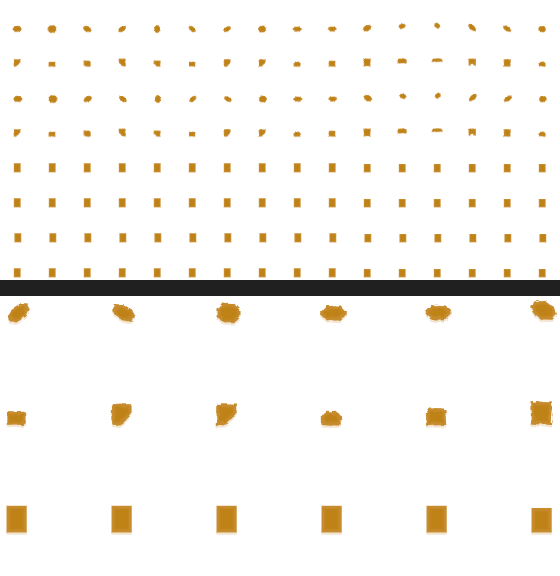
Top, the full canvas; bottom, a detail of the centre.
Write a WebGL 1 fragment shader that draws this pattern.

```glsl
precision highp float;
// Sixteen by eight ochre marks on white: plain bars below, worn and mirrored chips above.

#define GRID vec2(16.0, 8.0)
#define UNITS 48.0                      // length units across one cell
#define BAR_HALF vec2(4.6, 6.1)
#define BAR_CENTRE vec2(23.6, 10.0)
#define WEAR 0.8                        // roughness of worn outlines
#define LEAN 0.65                       // shear of the pebbles
#define OCHRE vec3(0.75, 0.51, 0.09)
#define OCHRE_LIGHT vec3(0.78, 0.55, 0.18)
#define FRINGE vec3(0.92, 0.84, 0.72)
#define PAPER vec3(1.0)

uniform vec2 u_resolution;

float hash(vec2 p) {
  vec3 q = fract(p.xyx * 0.1031);
  q += dot(q, q.yzx + 33.33);
  return fract((q.x + q.y) * q.z);
}

// Cosine wave over the columns, with its crest at a given column
float wave(float col, float crest, float period) {
  return cos(6.28318 * (col - crest) / period);
}

float box(vec2 p, vec2 halfSize) {
  vec2 d = abs(p) - halfSize;
  return max(d.x, d.y);
}

float bevelBox(vec2 p, vec2 halfSize, float cut) {
  float corner = (abs(p.x) + abs(p.y) - halfSize.x - halfSize.y + cut) * 0.707;
  return max(box(p, halfSize), corner);
}

// Hump of raised, spread marks near the right-hand columns
float hump(float col) {
  float d = col - 11.7;
  return exp(-d * d);
}

float bar(vec2 p, float col, float row) {
  float late = step(9.5, col);
  vec2 centre = BAR_CENTRE + vec2(row == 6.0 ? 0.9 : 0.0, -0.5 * late);
  return box(p - centre, BAR_HALF - vec2(0.0, 0.5 * late));
}

float pebble(vec2 p, float col) {
  float spread = wave(col, 0.5, 8.0);
  float late = step(9.5, col);
  float lean = mix(wave(col, 0.25, 3.0), wave(col, 9.5, 8.0), late);
  lean *= 1.0 - max(spread, 0.0);
  float flatten = 1.5 * max(wave(col, 9.0, 16.0), 0.0);
  float height = 8.6 + 1.2 * wave(col, 4.0, 3.0) - flatten;
  vec2 q = p - vec2(23.5, 8.3 + 5.0 * sqrt(hump(col)));
  q.x -= LEAN * lean * q.y;
  return bevelBox(q, vec2(4.9 + 0.9 * spread, 0.5 * height), 2.6);
}

float chippedBlock(vec2 p, float col) {
  float late = step(7.5, col);
  float lift = hump(col);
  float height = 8.2 + 2.2 * wave(col, 3.0, 3.5) - 2.0 * lift;
  vec2 halfSize = vec2(4.5 + 3.0 * lift, 0.5 * height);
  vec2 q = p - vec2(23.5, 5.0 + halfSize.y + 7.0 * lift);
  float d = box(q, halfSize);

  // Early columns lose a lower corner, late ones have softened top corners
  float side = wave(col, 0.0, 6.5);
  float chip = 5.5 * abs(side) * smoothstep(6.3, 8.0, height) * (1.0 - late);
  float bevel = clamp(9.0 - height, 0.0, 2.2) * late;
  float lower = sign(side) * q.x - q.y - halfSize.x - halfSize.y + chip;
  float upper = abs(q.x) + q.y - halfSize.x - halfSize.y + bevel;
  d = max(d, max(lower, upper) * 0.707);

  // A single notched foot
  float notch = 2.2 - length(q + vec2(0.0, halfSize.y));
  return abs(col - 13.0) < 0.5 ? max(d, notch) : d;
}

// Signed distance to the mark of one cell; row zero is at the top
float mark(vec2 p, float col, float row) {
  if (row > 3.5) return bar(p, col, row);
  if (row == 2.0) p.x = UNITS - p.x;
  float kind = mod(row, 2.0);
  float d = kind < 0.5 ? pebble(p, col) : chippedBlock(p, col);
  vec2 grain = floor(p / 1.5) + vec2(col * 37.0, kind * 61.0);
  return d + WEAR * (hash(grain) - 0.5);
}

void main() {
  vec2 grid = gl_FragCoord.xy / u_resolution * GRID;
  vec2 cell = floor(grid);
  vec2 p = fract(grid) * UNITS;
  float row = GRID.y - 1.0 - cell.y;
  float pixel = UNITS * GRID.y / u_resolution.y;

  float d = mark(p, cell.x, row);
  float below = mark(p + vec2(0.0, 1.1), cell.x, row);
  float ink = clamp(0.5 - d / pixel, 0.0, 1.0);
  float halo = clamp(0.5 - below / pixel, 0.0, 1.0);

  // Slightly lighter ochre toward the rim
  vec3 fill = mix(OCHRE, OCHRE_LIGHT, smoothstep(-2.2, -0.6, d));
  vec3 colour = mix(PAPER, FRINGE, 0.6 * halo);
  gl_FragColor = vec4(mix(colour, fill, ink), 1.0);
}
```
